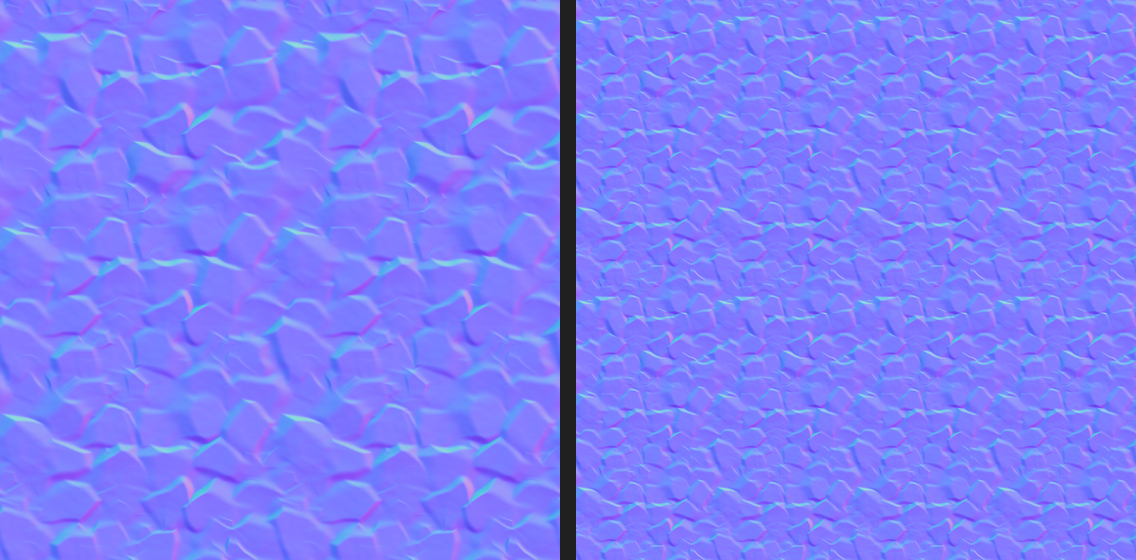
Left: one tile. Right: repeated 2 by 2.
Reproduce this texture map procedurally as a Shadertoy shader.

```glsl
#define REPEATS vec2(2.0, 3.0)       // repeats across and down
#define STONES vec2(6.0, 5.0)        // stone cells in one repeat
#define ROW_VARIATION 0.4            // share of stones that differ between rows
#define PEBBLE_SHARE 0.45
#define STRENGTH 0.7                 // steepness of the normals
#define BLEND 65.0                   // sharpness of the creases between stones
#define WARP 0.16
#define GRAIN 0.012
#define SIDES 6
#define TAU 6.2831853

float hash(vec2 p, float salt) {
    return fract(sin(dot(p, vec2(127.1, 311.7)) + salt * 74.7) * 43758.5453);
}

// Value noise that wraps after "period" lattice cells
float wrappedNoise(vec2 p, vec2 period, float salt) {
    vec2 cell = floor(p);
    vec2 f = fract(p);
    f = f * f * f * (f * (f * 6.0 - 15.0) + 10.0);
    vec2 lo = mod(cell, period);
    vec2 hi = mod(cell + 1.0, period);
    float bottom = mix(hash(lo, salt), hash(vec2(hi.x, lo.y), salt), f.x);
    float top = mix(hash(vec2(lo.x, hi.y), salt), hash(hi, salt), f.x);
    return mix(bottom, top, f.y);
}

float smoothMin(float a, float b, float k) {
    float h = max(k - abs(a - b), 0.0) / k;
    return min(a, b) - h * h * k * 0.25;
}

// Tilted top cut off by sloping side planes
float stoneHeight(vec2 d, vec2 seed) {
    float top = mix(0.02, 0.14, hash(seed, 3.0));
    vec2 tilt = vec2(hash(seed, 4.0), hash(seed, 5.0)) - 0.5;
    float h = top + dot(d, tilt * 0.15 + vec2(0.0, 0.05));
    for (int k = 0; k < SIDES; k++) {
        float side = float(k);
        float angle = (side + 0.7 * hash(seed, 10.0 + side)) * TAU / float(SIDES);
        vec2 dir = vec2(cos(angle), sin(angle));
        float radius = mix(0.28, 0.58, hash(seed, 20.0 + side));
        float steep = hash(seed, 30.0 + side);
        float slope = mix(0.25, 0.9, steep * steep) * (1.0 + 0.3 * dir.y);
        h = smoothMin(h, top + slope * (radius - dot(d, dir)), 0.03);
    }
    return h;
}

// Sum of exponentials: a smooth maximum over the nearby stones
float stoneLayer(vec2 p, vec2 period, float share, float scale, float salt) {
    vec2 base = floor(p);
    float sum = 0.0;
    for (int y = -1; y <= 1; y++) {
        for (int x = -1; x <= 1; x++) {
            vec2 cell = base + vec2(x, y);
            vec2 seed = mod(cell, period) + salt;
            float row = mod(floor(cell.y / period.y), REPEATS.y);
            if (hash(seed, 1.0) < ROW_VARIATION) seed.y += 37.0 * row;
            if (hash(seed, 2.0) > share) continue;
            vec2 jitter = vec2(hash(seed, 6.0), hash(seed, 7.0));
            vec2 center = cell + mix(vec2(0.2), vec2(0.8), jitter);
            sum += exp(BLEND * scale * stoneHeight(p - center, seed));
        }
    }
    return sum;
}

float wallHeight(vec2 uv) {
    vec2 p = uv * REPEATS * STONES;

    // Uneven outlines
    vec2 bend = vec2(wrappedNoise(p * 2.0, STONES * 2.0, 41.0),
                     wrappedNoise(p * 2.0, STONES * 2.0, 42.0)) - 0.5;
    vec2 q = p + WARP * bend;

    // Large stones and pebbles over a flat bed
    float sum = 1.0;
    sum += stoneLayer(q, STONES, 1.0, 1.0, 0.0);
    sum += stoneLayer(q * 2.0, STONES * 2.0, PEBBLE_SHARE, 0.5, 53.0);
    float h = log(sum) / BLEND;

    // Worn surface
    h += GRAIN * wrappedNoise(p * 3.0, STONES * 3.0, 43.0);
    h += GRAIN * 0.3 * wrappedNoise(p * 7.0, STONES * 7.0, 44.0);
    return h;
}

void mainImage(out vec4 fragColor, in vec2 fragCoord) {
    vec2 uv = fragCoord / iResolution.xy;
    vec2 e = vec2(0.0015, 0.0);
    float h = wallHeight(uv);
    vec2 rise = vec2(wallHeight(uv + e.xy), wallHeight(uv + e.yx)) - h;
    vec2 slope = rise / (e.x * REPEATS.x * STONES.x);

    // Slope to tangent-space normal colour
    vec3 normal = normalize(vec3(-slope * STRENGTH, 1.0));
    fragColor = vec4(normal * 0.5 + 0.5, 1.0);
}
```
